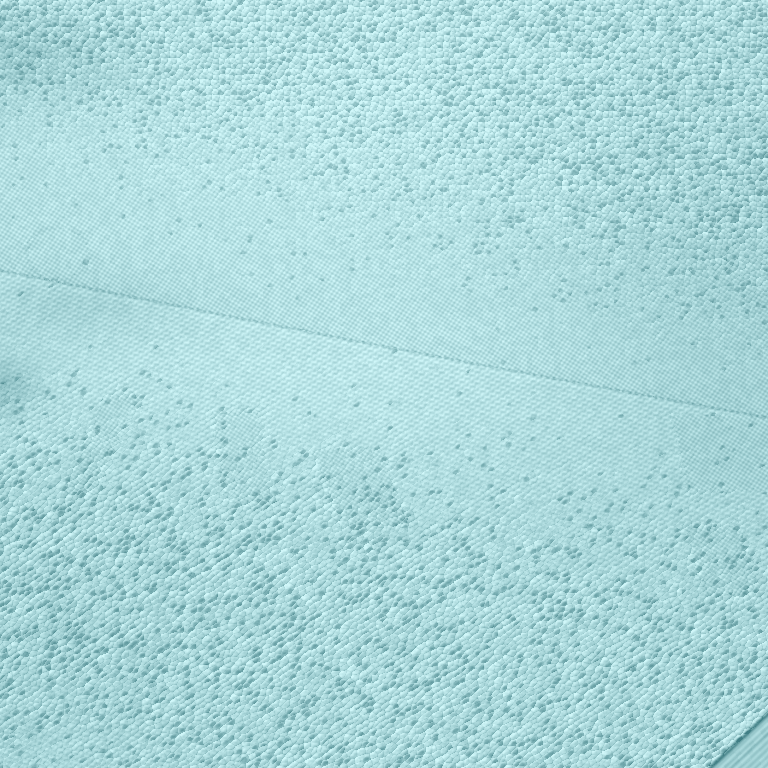
Reproduce this texture procedurally as a WebGL 1 fragment shader.

```glsl
precision highp float;
// Pale aqua knitted cloth with pebbled relief, a slanting seam and a folded corner.
uniform vec2 u_resolution;

vec2 hash2(vec2 p) {
  return fract(sin(vec2(dot(p, vec2(127.1, 311.7)), dot(p, vec2(269.5, 183.3)))) * 43758.5);
}

// Cellular noise: offset from the nearest point, border gap, random value of its cell.
vec4 cells(vec2 p) {
  vec2 base = floor(p), offset = vec2(0.0);
  float near = 9.0, second = 9.0, id = 0.0;
  for (int j = -1; j <= 1; j++) {
    for (int i = -1; i <= 1; i++) {
      vec2 cell = base + vec2(float(i), float(j));
      vec2 rnd = hash2(cell);
      vec2 toPoint = p - cell - 0.1 - 0.8 * rnd;
      float d = length(toPoint);
      if (d < near) {
        second = near;
        near = d;
        offset = toPoint;
        id = fract(rnd.x * 7.3 + rnd.y * 3.1);
      } else {
        second = min(second, d);
      }
    }
  }
  return vec4(offset, second - near, id);
}

float glow(vec2 p, vec2 center, vec2 size) {
  vec2 q = (p - center) / size;
  return exp(-dot(q, q));
}

// Signed distance to a leaning box.
float leaningBox(vec2 p, vec2 center, vec2 halfSize, float lean) {
  vec2 q = p - center;
  q.x -= lean * q.y;
  q = abs(q) - halfSize;
  return max(q.x, q.y);
}

void main() {
  vec2 uv = gl_FragCoord.xy / u_resolution;
  float h = uv.y - (0.648 - 0.192 * uv.x) + 0.003 * sin(uv.x * 3.14159);
  float above = smoothstep(-0.001, 0.001, h);

  // Fabric axes: x runs along the ribs, y across them.
  vec2 rib = vec2(dot(uv, vec2(0.84, 0.54)), dot(uv, vec2(-0.54, 0.84)));

  // Raised pattern patches below the seam, and a small ring above it.
  float box = leaningBox(uv, vec2(0.13, 0.42), vec2(0.022, 0.065), 0.45);
  box = min(box, leaningBox(uv, vec2(0.315, 0.405), vec2(0.03, 0.06), -0.15));
  box = min(box, leaningBox(uv, vec2(0.47, 0.365), vec2(0.045, 0.05), -0.4));
  box = min(box, leaningBox(uv, vec2(0.95, 0.41), vec2(0.065, 0.05), -0.2));
  box = min(box, leaningBox(uv, vec2(0.94, 0.27), vec2(0.035, 0.045), -0.3));
  float patchMask = smoothstep(0.003, -0.003, box);
  float outline = smoothstep(0.006, 0.001, abs(box));
  float ring = smoothstep(0.005, 0.001, abs(length((uv - vec2(0.075, 0.67)) / vec2(1.0, 0.85)) - 0.04));

  // Pebbles grow denser, in clumps, away from the smooth band around the seam.
  float clump = length(cells(uv * vec2(24.0, 30.0)).xy);
  float rough = mix(smoothstep(0.0, 0.36, -h), smoothstep(0.03, 0.36, h + 0.08 * (uv.x - 0.4)), above);
  rough *= 1.0 - 0.5 * glow(uv, vec2(0.06, 0.0), vec2(0.2, 0.08));
  float cover = clamp(rough + (0.4 - clump) * 0.5 + 0.3 * outline + 0.35 * ring, 0.0, 1.0);

  // Broad light across the cloth.
  float light = 0.07 * glow(uv, vec2(0.42, 0.8), vec2(0.4, 0.25));
  light += 0.07 * glow(uv, vec2(0.45, 0.5), vec2(0.4, 0.1));
  light -= 0.22 * glow(uv, vec2(0.0, 0.93), vec2(0.18, 0.06));
  light -= 0.25 * glow(uv, vec2(0.0, 0.5), vec2(0.05, 0.04));
  light -= 0.12 * glow(uv, vec2(0.1, 0.6), vec2(0.13, 0.04));
  light -= 0.14 * glow(uv, vec2(1.0, 0.66), vec2(0.28, 0.32));
  light -= 0.11 * glow(uv, vec2(0.0, 0.15), vec2(0.4, 0.28));
  light -= 0.07 * glow(uv, vec2(0.9, 0.1), vec2(0.4, 0.25));
  float tone = 0.80 + 1.3 * light + 0.06 * (0.4 - clump) * rough;

  // Fine stitches: plain weave above, diagonal ribs below.
  float ribs = sin(rib.y * 1020.0 + 0.8 * sin(rib.x * 800.0));
  float knit = 0.7 * ribs + 0.4 * sin(rib.x * 800.0 + rib.y * 510.0);
  float weave = sin(uv.x * 860.0 + uv.y * 210.0) * sin(uv.y * 940.0 - uv.x * 190.0);
  float yarn = hash2(floor(mix(rib, uv, above) * vec2(140.0, 160.0))).x - 0.5;
  float plain = max(above, patchMask);
  tone += (mix(0.18 * knit, 0.23 * weave, plain) + 0.12 * yarn) * (1.0 - 0.4 * rough);

  // Relief lit from the upper left, stretched along the ribs below the seam.
  vec4 pebble = cells(mix(rib * vec2(100.0, 155.0), uv * vec2(130.0, 145.0), above));
  float slope = dot(pebble.xy, mix(vec2(-0.25, 0.97), vec2(-0.6, 0.8), above));
  float crease = smoothstep(0.25, 0.0, pebble.z);
  tone += cover * (0.50 * slope - 0.16 * crease + 0.24 * (pebble.w - 0.5) + 0.04);

  // Sparse dark pits between stitches, broken into short strokes.
  float pit = smoothstep(cover * 0.28 + 0.01, cover * 0.28 - 0.02, pebble.w);
  pit *= smoothstep(0.6, 0.2, length(pebble.xy - vec2(0.0, -0.15)));
  tone -= pit * mix(0.42, 0.34, above);
  tone += 0.14 * pit * smoothstep(0.1, 0.4, slope);
  tone -= 0.05 * patchMask + 0.05 * ring;

  // Stitched seam with a thin lit ridge.
  float stitches = 0.6 + 0.4 * sin(uv.x * 760.0);
  tone -= 0.36 * stitches * smoothstep(0.0030, 0.0005, abs(h));
  tone += 0.05 * smoothstep(0.005, 0.0, abs(h + 0.006));
  tone -= 0.05 * above * exp(-abs(h) * 25.0);

  // Folded edge in the lower right corner.
  float corner = dot(uv - vec2(0.925, 0.0), vec2(0.682, -0.731));
  float folded = smoothstep(-0.001, 0.002, corner);
  tone = mix(tone, 0.62 + 0.12 * sin(corner * 900.0) + 0.12 * yarn, folded);
  tone -= 0.9 * smoothstep(0.005, 0.0005, abs(corner));
  tone -= 0.2 * smoothstep(0.003, 0.0, abs(corner - 0.018));
  tone += 0.12 * smoothstep(0.006, 0.0, abs(corner + 0.01));

  vec3 color = mix(vec3(0.40, 0.62, 0.64), vec3(0.77, 0.93, 0.94), clamp(tone, -0.4, 1.12));
  gl_FragColor = vec4(color, 1.0);
}
```
